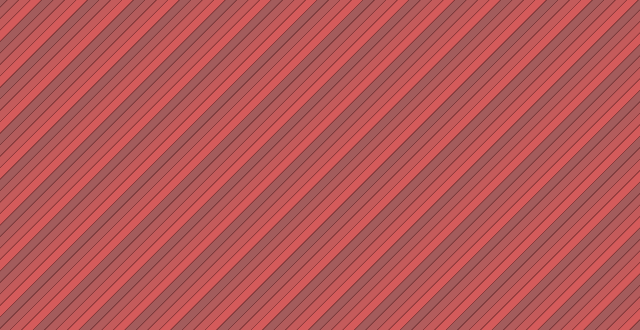
This pattern is drawn by a Shadertoy shader. Its source:

```glsl
// Diagonal stripes rising to the right, in repeating groups of four flat reds
// that step from dull to bright, with a hairline on every stripe boundary.
// One slanted coordinate drives it all; edges use box-filtered coverage.

#define REPEATS_DOWN 7.19              // stripe groups per canvas height
#define STRIPES 4.0                    // stripes in each group
#define PHASE 0.908                    // group offset from the top left corner
#define LINE_WIDTH 0.046               // hairline width, as a share of a stripe
#define DULL_RED vec3(0.64, 0.36, 0.36)
#define BRIGHT_RED vec3(0.83, 0.357, 0.357)
#define LINE_COLOR vec3(0.19, 0.02, 0.03)

// Flat colour of the stripe with the given index.
vec3 stripeColor(float index) {
    return mix(DULL_RED, BRIGHT_RED, mod(index, STRIPES) / (STRIPES - 1.0));
}

// Share of a box of width "blur" that a centred line covers.
float lineCoverage(float dist, float width, float blur) {
    float overlap = 0.5 * (width + blur) - abs(dist);
    return clamp(overlap, 0.0, min(width, blur)) / blur;
}

void mainImage(out vec4 fragColor, in vec2 fragCoord) {
    // Slanted coordinate, counted in stripes from the top left corner
    float height = iResolution.y;
    float slant = (fragCoord.x + height - fragCoord.y) / height;
    float stripe = (slant * REPEATS_DOWN - PHASE) * STRIPES;

    // Width of one pixel across the stripes
    float blur = sqrt(2.0) * REPEATS_DOWN * STRIPES / height;

    // Signed distance to the nearest stripe boundary
    float boundary = floor(stripe + 0.5);
    float dist = stripe - boundary;

    // Neighbouring stripes, then the hairline between them
    float side = clamp(dist / blur + 0.5, 0.0, 1.0);
    vec3 color = mix(stripeColor(boundary - 1.0), stripeColor(boundary), side);
    color = mix(color, LINE_COLOR, lineCoverage(dist, LINE_WIDTH, blur));

    fragColor = vec4(color, 1.0);
}
```
